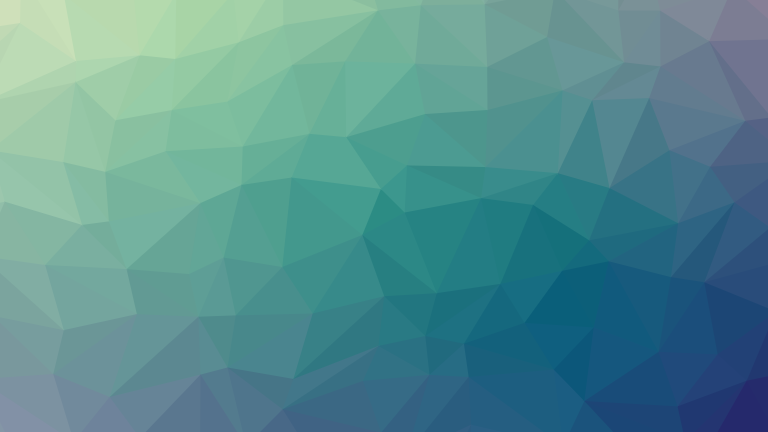
Give the GLSL for this background, as a WebGL 1 fragment shader.

```glsl
precision highp float;
// Low-poly backdrop: a jittered, gently bent lattice is split into triangles.
// Each facet takes one flat tone from a smooth colour field at its centroid,
// running from pale green (top left) through teal to indigo (bottom right).

uniform vec2 u_resolution;

#define CELL vec2(0.140, 0.130)  // lattice spacing, in canvas heights
#define JITTER 0.72              // vertex scatter, in cells
#define ROW_START -0.016         // height of the lowest row
#define ROW_SLOPE 0.085          // climb of the rows to the right
#define ROW_BEND 0.030           // depth of the wave along the rows
#define BEND_FREQ 5.22
#define BEND_PHASE 0.60
#define FACET_TONE 0.034         // brightness spread between facets

float hash(vec2 p) {
  vec3 q = fract(p.xyx * vec3(0.1031, 0.1030, 0.0973));
  q += dot(q, q.yzx + 33.33);
  return fract((q.x + q.y) * q.z);
}

// Five evenly spaced stops, blended linearly.
vec3 ramp(float t, vec3 a, vec3 b, vec3 c, vec3 d, vec3 e) {
  t *= 4.0;
  vec3 col = mix(a, b, clamp(t, 0.0, 1.0));
  col = mix(col, c, clamp(t - 1.0, 0.0, 1.0));
  col = mix(col, d, clamp(t - 2.0, 0.0, 1.0));
  return mix(col, e, clamp(t - 3.0, 0.0, 1.0));
}

// Colour field over the unit square, bottom to top.
vec3 colourField(vec2 uv) {
  vec3 bottom = ramp(uv.x, vec3(0.52, 0.56, 0.65), vec3(0.35, 0.45, 0.56),
    vec3(0.23, 0.38, 0.52), vec3(0.11, 0.35, 0.50), vec3(0.16, 0.14, 0.42));
  vec3 low = ramp(uv.x, vec3(0.48, 0.63, 0.62), vec3(0.35, 0.58, 0.57),
    vec3(0.16, 0.48, 0.51), vec3(0.03, 0.36, 0.49), vec3(0.13, 0.26, 0.46));
  vec3 middle = ramp(uv.x, vec3(0.57, 0.75, 0.66), vec3(0.41, 0.68, 0.60),
    vec3(0.18, 0.56, 0.53), vec3(0.11, 0.47, 0.50), vec3(0.23, 0.35, 0.51));
  vec3 high = ramp(uv.x, vec3(0.69, 0.83, 0.69), vec3(0.53, 0.77, 0.63),
    vec3(0.37, 0.67, 0.59), vec3(0.35, 0.56, 0.57), vec3(0.38, 0.41, 0.54));
  vec3 top = ramp(uv.x, vec3(0.84, 0.90, 0.75), vec3(0.69, 0.85, 0.66),
    vec3(0.52, 0.74, 0.63), vec3(0.45, 0.60, 0.59), vec3(0.53, 0.50, 0.59));
  return ramp(uv.y, bottom, low, middle, high, top);
}

// Vertical offset of the lattice rows at a given x.
float rowRise(float x) {
  return ROW_START + ROW_SLOPE * x - ROW_BEND * sin(BEND_FREQ * x - BEND_PHASE);
}

vec2 vertexAt(vec2 id) {
  vec2 scatter = vec2(hash(id + 17.3), hash(id + 61.7)) - 0.5;
  vec2 v = (id + JITTER * scatter) * CELL;
  return v + vec2(0.0, rowRise(v.x));
}

float cross2(vec2 a, vec2 b) { return a.x * b.y - a.y * b.x; }

float area(vec2 a, vec2 b, vec2 c) { return cross2(b - a, c - a); }

// Signed distance to the line a-b, positive on its left.
float edgeDistance(vec2 p, vec2 a, vec2 b) {
  return cross2(normalize(b - a), p - a);
}

// Adds a facet's colour, weighted by its antialiased coverage of the pixel.
void addFacet(inout vec4 sum, vec2 p, vec2 a, vec2 b, vec2 c, float seed) {
  float d = min(edgeDistance(p, a, b),
            min(edgeDistance(p, b, c), edgeDistance(p, c, a)));
  float coverage = clamp(0.5 + d * u_resolution.y, 0.0, 1.0);
  vec2 centroid = (a + b + c) / 3.0;
  vec2 uv = centroid * vec2(u_resolution.y / u_resolution.x, 1.0);
  vec3 tone = colourField(uv) + FACET_TONE * (seed - 0.5);
  sum += coverage * vec4(tone, 1.0);
}

void main() {
  vec2 p = gl_FragCoord.xy / u_resolution.y;
  vec2 home = floor((p - vec2(0.0, rowRise(p.x))) / CELL);
  vec4 sum = vec4(0.0);

  // Visit the surrounding cells, two facets in each.
  for (int j = -1; j <= 1; j++) {
    for (int i = -1; i <= 1; i++) {
      vec2 id = home + vec2(float(i), float(j));
      vec2 a = vertexAt(id);
      vec2 b = vertexAt(id + vec2(1.0, 0.0));
      vec2 c = vertexAt(id + vec2(1.0, 1.0));
      vec2 d = vertexAt(id + vec2(0.0, 1.0));
      float seed1 = hash(id + 5.1);
      float seed2 = hash(id + 83.9);

      // Cut along the diagonal that leaves the fuller triangles.
      float cutAC = min(area(a, b, c), area(a, c, d));
      float cutBD = min(area(a, b, d), area(b, c, d));
      if (cutAC > cutBD) {
        addFacet(sum, p, a, b, c, seed1);
        addFacet(sum, p, a, c, d, seed2);
      } else {
        addFacet(sum, p, a, b, d, seed1);
        addFacet(sum, p, b, c, d, seed2);
      }
    }
  }
  gl_FragColor = vec4(sum.rgb / max(sum.a, 0.001), 1.0);
}
```
